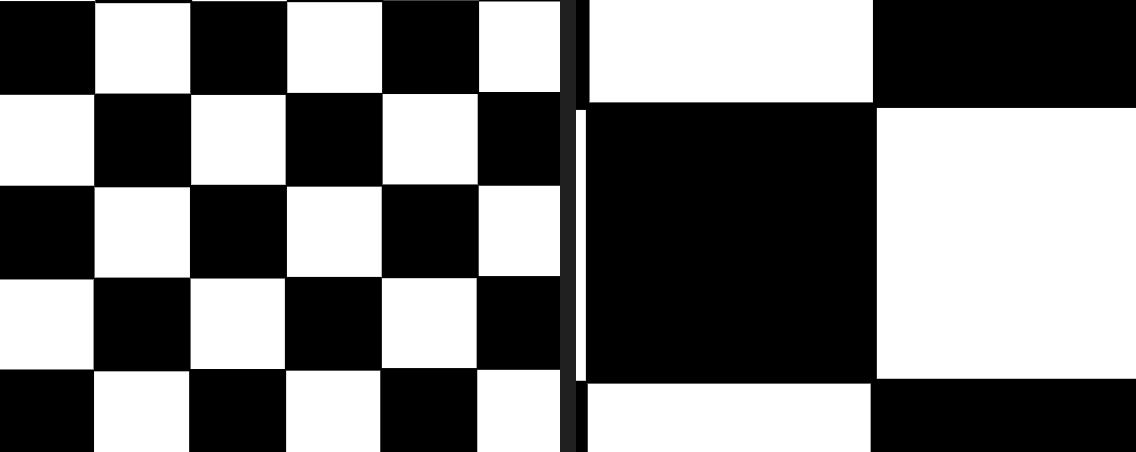
Left: the whole. Right: its middle third, enlarged.
A WebGL 1 fragment shader for this pattern:

```glsl
precision highp float;

uniform vec2 u_resolution;

// Lengths are fractions of the canvas width, measured from the top left.
const vec2 FIRST_CENTRE = vec2(0.0841, 0.0863);
const vec2 COLUMN_STEP = vec2(0.1712, -0.0005);
const vec2 ROW_STEP = vec2(-0.00065, 0.1643);
const vec2 HALF_SIZE = vec2(0.0866, 0.0837);
const float JITTER = 0.0007;
const vec3 DARK = vec3(0.0);
const vec3 LIGHT = vec3(1.0);

vec2 hash2(vec2 cell) {
  vec2 mixed = vec2(dot(cell, vec2(127.1, 311.7)), dot(cell, vec2(269.5, 183.3)));
  return fract(sin(mixed) * 43758.55);
}

// Slightly misplaced centre of a square in the skewed grid.
vec2 squareCentre(vec2 cell) {
  vec2 offset = (hash2(cell) * 2.0 - 1.0) * JITTER;
  return FIRST_CENTRE + cell.x * COLUMN_STEP + cell.y * ROW_STEP + offset;
}

float boxCoverage(vec2 p, vec2 halfSize, float pixel) {
  vec2 inside = clamp((halfSize - abs(p)) / pixel + 0.5, 0.0, 1.0);
  return inside.x * inside.y;
}

// Oversized dark squares overlap at their corners, so neighbours are included.
float checkerCoverage(vec2 p, float pixel) {
  vec2 pitch = vec2(COLUMN_STEP.x, ROW_STEP.y);
  vec2 nearest = floor((p - FIRST_CENTRE) / pitch + 0.5);
  float coverage = 0.0;
  for (int j = -1; j <= 1; j++) {
    for (int i = -1; i <= 1; i++) {
      vec2 cell = nearest + vec2(float(i), float(j));
      float isDark = 1.0 - mod(cell.x + cell.y, 2.0);
      float square = boxCoverage(p - squareCentre(cell), HALF_SIZE, pixel);
      coverage = max(coverage, isDark * square);
    }
  }
  return coverage;
}

void main() {
  float pixel = 1.0 / u_resolution.x;
  vec2 p = vec2(gl_FragCoord.x, u_resolution.y - gl_FragCoord.y) * pixel;
  gl_FragColor = vec4(mix(LIGHT, DARK, checkerCoverage(p, pixel)), 1.0);
}
```
